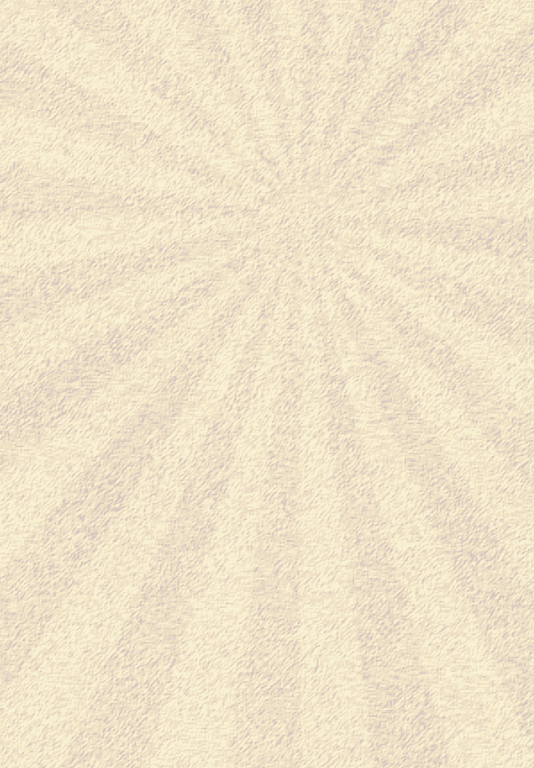
Reproduce this background procedurally as a WebGL 2 fragment shader.

```glsl
#version 300 es
precision highp float;

uniform vec2 u_resolution;
out vec4 outColor;

// Lengths are fractions of the canvas height
const vec2 CENTER = vec2(0.391, 0.716);
const float RAY_COUNT = 20.0;
const float RAY_SQUEEZE = 0.85;
const float EDGE_SOFTNESS = 0.005;
const float DARK_RAY_TONE = 0.46;
const float LIGHT_RAY_TONE = 0.68;
const vec2 TWILL_SCALE = vec2(200.0, 430.0);
const vec2 WEFT_SCALE = vec2(120.0, 430.0);
const float FLECK_SCALE = 430.0;
const vec2 RELIEF_OFFSET = vec2(-0.0018, 0.0018);
const float RELIEF_STRENGTH = 0.38;
const float RIB_SCALE = 190.0;
const float RIB_WOBBLE = 2.0;
const float RIB_STRENGTH = 0.11;
const float PATCH_SCALE = 24.0;
const float CLOUD_SCALE = 6.0;
const float GRAIN_STRENGTH = 1.35;
const float CLOUD_STRENGTH = 0.14;
const float TAU = 6.28319;

const vec3 MAUVE = vec3(0.845, 0.78, 0.745);
const vec3 SAND = vec3(0.917, 0.862, 0.77);
const vec3 CREAM = vec3(0.95, 0.893, 0.78);
const vec3 IVORY = vec3(0.973, 0.947, 0.828);

float hash(vec2 p) {
    vec3 q = fract(p.xyx * vec3(0.1031, 0.1030, 0.0973));
    q += dot(q, q.yzx + 33.33);
    return fract((q.x + q.y) * q.z);
}

float valueNoise(vec2 p) {
    vec2 cell = floor(p);
    vec2 f = fract(p);
    f = f * f * (3.0 - 2.0 * f);
    float low = mix(hash(cell), hash(cell + vec2(1.0, 0.0)), f.x);
    float high = mix(hash(cell + vec2(0.0, 1.0)), hash(cell + 1.0), f.x);
    return mix(low, high, f.y);
}

// 1 inside a light ray, 0 inside a dark one
float sunburst(vec2 p) {
    vec2 d = p - CENTER;
    float angle = atan(d.x / RAY_SQUEEZE, -d.y);
    float edge = sin(angle * RAY_COUNT) * length(d) / RAY_COUNT;
    return smoothstep(-EDGE_SOFTNESS, EDGE_SOFTNESS, edge);
}

// Specks lit from the upper left, around 0
float relief(vec2 p) {
    float near = valueNoise(p * FLECK_SCALE + 250.0);
    float far = valueNoise((p + RELIEF_OFFSET) * FLECK_SCALE + 250.0);
    return near - far;
}

// Rising diagonal threads mixed with patches of level threads, around 0
float weave(vec2 p) {
    vec2 diagonal = vec2(p.x + p.y, p.y - p.x) * 0.7071;
    float twill = valueNoise(diagonal * TWILL_SCALE + 400.0);
    float weft = valueNoise(p * WEFT_SCALE + 90.0);
    float level = smoothstep(0.55, 0.8, valueNoise(p * PATCH_SCALE + 31.0));
    float wobble = valueNoise(p * PATCH_SCALE * 2.0 + 70.0) * RIB_WOBBLE;
    float rib = sin(TAU * (diagonal.y * RIB_SCALE + wobble));
    float thread = mix(twill, weft, level * 0.85) - 0.5;
    float ribs = rib * RIB_STRENGTH * (1.0 - level);
    return thread * 0.65 + ribs + relief(p) * RELIEF_STRENGTH;
}

vec3 paperColor(float tone) {
    vec3 color = mix(MAUVE, SAND, smoothstep(-0.05, 0.38, tone));
    color = mix(color, CREAM, smoothstep(0.3, 0.65, tone));
    return mix(color, IVORY, smoothstep(0.58, 0.98, tone));
}

void main() {
    vec2 p = gl_FragCoord.xy / u_resolution.y;
    float tone = mix(DARK_RAY_TONE, LIGHT_RAY_TONE, sunburst(p));
    tone += (valueNoise(p * CLOUD_SCALE + 12.0) - 0.5) * CLOUD_STRENGTH;
    tone += weave(p) * GRAIN_STRENGTH;
    outColor = vec4(paperColor(tone), 1.0);
}
```
